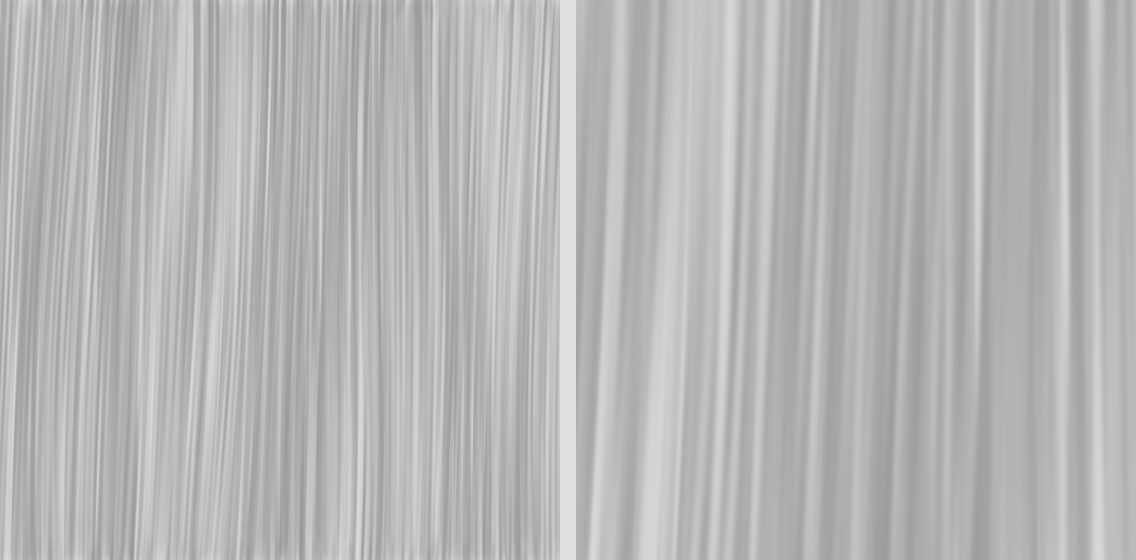
Left: the whole. Right: its middle third, enlarged.
A WebGL 2 fragment shader for this texture:

```glsl
#version 300 es
precision highp float;

#define BASE_GRAY 0.688
#define BROAD_CONTRAST 0.125
#define MID_CONTRAST 0.070
#define FINE_CONTRAST 0.165
#define GLINT_STRENGTH 0.17
#define BROAD_SCALE vec2(15.0, 1.0)
#define MID_SCALE vec2(105.0, 1.6)
#define FINE_SCALE vec2(205.0, 2.5)
#define FRINGE_SCALE vec2(150.0, 17.0)
#define FRINGE_DEPTH 0.060
#define BEND 0.009

uniform vec2 u_resolution;
out vec4 fragColor;

float hash(vec2 cell) {
    return fract(sin(dot(cell, vec2(127.1, 311.7))) * 43758.5453);
}

// Smooth brightness along one fibre, with its own vertical offset
float fibre(float column, float y, float seed) {
    float s = y + 7.0 * hash(vec2(column, seed));
    float knot = floor(s);
    float t = smoothstep(0.0, 1.0, s - knot);
    float id = column + 19.0 * seed;
    return mix(hash(vec2(id, knot + 0.5)), hash(vec2(id, knot + 1.5)), t);
}

// Neighbouring fibres blended into long staggered streaks
float streaks(vec2 q, float seed) {
    float column = floor(q.x);
    float t = smoothstep(0.0, 1.0, q.x - column);
    return mix(fibre(column, q.y, seed), fibre(column + 1.0, q.y, seed), t);
}

// Layered sines that lean and gently sway the strands
vec2 sway(vec2 p, float lean, float phase) {
    float shift = sin(6.0 * p.x + 2.2 * p.y + phase)
                + 0.45 * sin(15.0 * p.x - 4.1 * p.y + 1.7 * phase)
                + 0.12 * sin(31.0 * p.x + 6.3 * p.y + 2.9 * phase);
    return vec2(p.x - lean * p.y + BEND * shift, p.y);
}

void main() {
    vec2 p = gl_FragCoord.xy / u_resolution;
    vec2 strand = sway(p, 0.032, 0.6);
    vec2 crossing = sway(p, 0.022, 1.0);

    // Strands from wide tonal bands down to single hairs
    float gray = BASE_GRAY;
    gray += BROAD_CONTRAST * (streaks(strand * BROAD_SCALE, 1.0) - 0.5);
    gray += 0.4 * BROAD_CONTRAST * (streaks(strand * BROAD_SCALE * 2.3, 7.0) - 0.5);
    gray += MID_CONTRAST * (streaks(crossing * MID_SCALE, 2.0) - 0.5);
    gray += FINE_CONTRAST * (streaks(strand * FINE_SCALE, 3.0) - 0.5);
    gray += 0.55 * FINE_CONTRAST * (streaks(crossing * FINE_SCALE * 1.1, 6.0) - 0.5);

    // Sparse bright hairs
    float glint = streaks(crossing * vec2(165.0, 2.4), 4.0);
    gray += GLINT_STRENGTH * pow(glint, 6.0);

    // Short frayed strokes along the top and bottom
    float edge = min(p.y, 1.0 - p.y);
    float fringe = 1.0 - smoothstep(0.0, FRINGE_DEPTH, edge);
    float tuft = streaks(strand * FRINGE_SCALE, 5.0);
    gray += fringe * 0.12 * (tuft - 0.5);
    gray += 0.03 * (1.0 - smoothstep(0.0, 0.015, edge)) * (0.2 + tuft);

    // Soft limits keep the tones within a narrow silver range
    gray = 0.715 + 0.15 * tanh((gray - 0.715) / 0.15);
    fragColor = vec4(vec3(gray), 1.0);
}
```
